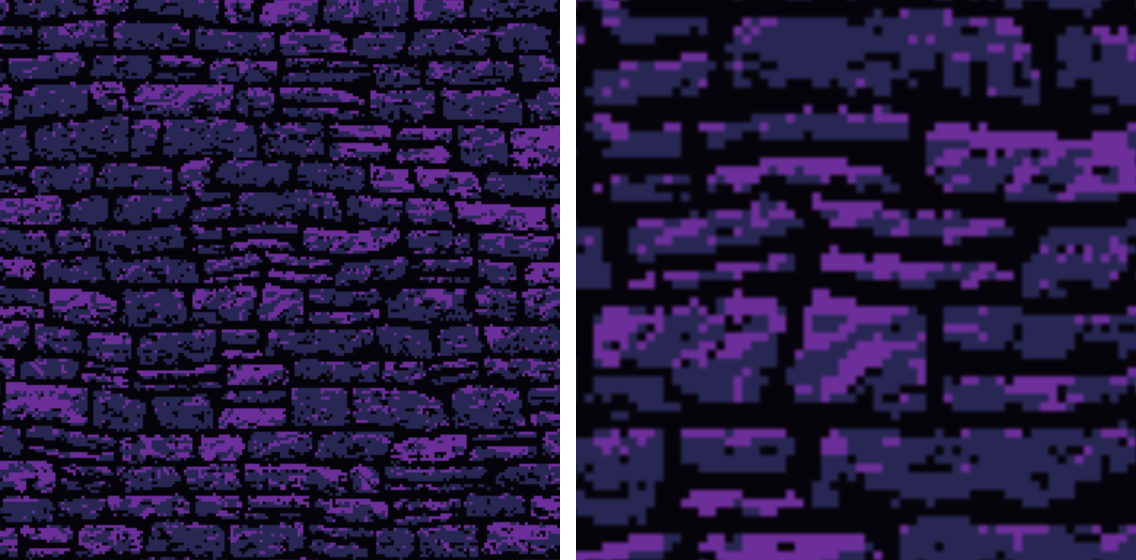
Left, the full canvas; right, a detail of the centre.
Write a Shadertoy shader that draws this texture.

```glsl
// A dark wall of rough, flat stones in coarse pixel art: black joints, blue stone, violet light.
// Jittered rows and columns lay the stones; rounded, chopped boxes shape them, and
// streaky noise picks one of three colours per grain, blended softly between grains.

const float GRAINS = 192.0;          // grains across the canvas
const vec2 STONES = vec2(8.0, 17.0); // mean columns and rows
const float JOINT = 0.0045;          // half the joint width
const vec3 JOINT_BLACK = vec3(0.025, 0.016, 0.045);
const vec3 STONE_BLUE = vec3(0.155, 0.152, 0.328);
const vec3 LIGHT_VIOLET = vec3(0.425, 0.183, 0.605);

float hash(vec2 p) {
    vec3 h = fract(vec3(p.xyx) * 0.1031);
    h += dot(h, h.yzx + 33.33);
    return fract((h.x + h.y) * h.z);
}

float valueNoise(vec2 p) {
    vec2 i = floor(p), f = fract(p);
    f = f * f * (3.0 - 2.0 * f);
    float low = mix(hash(i), hash(i + vec2(1, 0)), f.x);
    float high = mix(hash(i + vec2(0, 1)), hash(i + vec2(1, 1)), f.x);
    return mix(low, high, f.y);
}

// Irregular interval around x: lower end, upper end, index
vec3 slot(float x, float seed, float jitter) {
    float i = floor(x);
    if (x < i + jitter * hash(vec2(i, seed))) i -= 1.0;
    float lower = i + jitter * hash(vec2(i, seed));
    float upper = i + 1.0 + jitter * hash(vec2(i + 1.0, seed));
    return vec3(lower, upper, i);
}

float roundedBox(vec2 p, vec2 halfSize, float radius) {
    vec2 q = abs(p) - halfSize + radius;
    return length(max(q, 0.0)) + min(max(q.x, q.y), 0.0) - radius;
}

// Distance to a stone with slanted sides and one upper or lower corner chopped
float stoneShape(vec2 p, vec2 halfSize, vec2 id) {
    p.x += p.y * 0.6 * (hash(id + 11.0) - 0.5);
    p.y += p.x * 0.14 * (hash(id + 23.0) - 0.5);
    float box = roundedBox(p, halfSize, min(0.010, 0.8 * halfSize.y));
    vec2 side = sign(vec2(hash(id + 31.0), hash(id + 43.0)) - 0.5);
    vec2 slope = vec2(0.42, 0.91);
    float reach = dot(halfSize, slope) * mix(0.62, 1.1, hash(id + 57.0));
    return max(box, dot(p * side, slope) - reach);
}

// Colour of one grain of the wall
vec3 grainColor(vec2 grain) {
    vec2 p = (grain + 0.5) / GRAINS;

    // Bend the courses
    p.y += 0.030 * (valueNoise(p * vec2(4.0, 3.0) + 7.0) - 0.5);
    p.y += 0.012 * (valueNoise(p * vec2(13.0, 9.0) + 19.0) - 0.5);
    p.x += 0.014 * (valueNoise(p * 17.0 + 41.0) - 0.5);

    // Find the stone, sometimes splitting it into two thin ones
    vec3 row = slot(p.y * STONES.y, 5.0, 0.4);
    float shift = 10.0 + hash(vec2(row.z, 91.0));
    vec3 column = slot(p.x * STONES.x + shift, row.z + 130.0, 0.75);
    vec2 id = vec2(column.z, row.z + 60.0);
    if (hash(id + 71.0) < 0.2) {
        float cut = mix(row.x, row.y, mix(0.38, 0.62, hash(id + 83.0)));
        bool upperHalf = p.y * STONES.y > cut;
        row.xy = upperHalf ? vec2(cut, row.y) : vec2(row.x, cut);
        id.x += upperHalf ? 200.0 : 300.0;
    }
    vec2 lower = vec2(column.x - shift, row.x) / STONES;
    vec2 upper = vec2(column.y - shift, row.y) / STONES;
    vec2 inset = JOINT + 0.003 * vec2(hash(id + 97.0), hash(id + 103.0));
    vec2 halfSize = max(0.5 * (upper - lower) - inset, vec2(0.004));
    vec2 local = p - 0.5 * (lower + upper);
    float height = clamp(local.y / halfSize.y, -1.0, 1.0);

    // Ragged outline
    float edge = stoneShape(local, halfSize, id);
    edge += 0.007 * (valueNoise(grain * 0.6 + 3.0) - 0.5);

    // Pits gather low on the stone
    float pits = valueNoise(grain * vec2(0.42, 0.8) + 150.0);
    pits = mix(pits, hash(grain + 17.0), 0.25);
    pits += 0.13 * height + 0.16 * (hash(id + 109.0) - 0.5);
    if (edge > 0.0 || pits < 0.27) return JOINT_BLACK;

    // Light falls in level or rising streaks, strongest at the top rim
    float rise = 0.8 * max(hash(id + 113.0) - 0.4, 0.0);
    vec2 streak = vec2(grain.x * 0.28, (grain.y - rise * grain.x) * 0.7);
    float light = mix(valueNoise(streak + 220.0), hash(grain + 301.0), 0.25);
    float glow = hash(id + 127.0);
    light += 0.10 * height + 0.42 * (glow * glow - 0.33);
    light += 0.13 * smoothstep(-0.012, -0.003, edge) * step(0.35, height);
    return light > 0.66 ? LIGHT_VIOLET : STONE_BLUE;
}

void mainImage(out vec4 fragColor, in vec2 fragCoord) {
    vec2 position = fragCoord / iResolution.y * GRAINS - 0.5;
    vec2 grain = floor(position);
    vec2 blend = smoothstep(0.12, 0.88, fract(position));

    // Blend the four nearest grains
    vec3 bottom = mix(grainColor(grain), grainColor(grain + vec2(1, 0)), blend.x);
    vec3 top = mix(grainColor(grain + vec2(0, 1)), grainColor(grain + vec2(1, 1)), blend.x);
    fragColor = vec4(mix(bottom, top, blend.y), 1.0);
}
```
